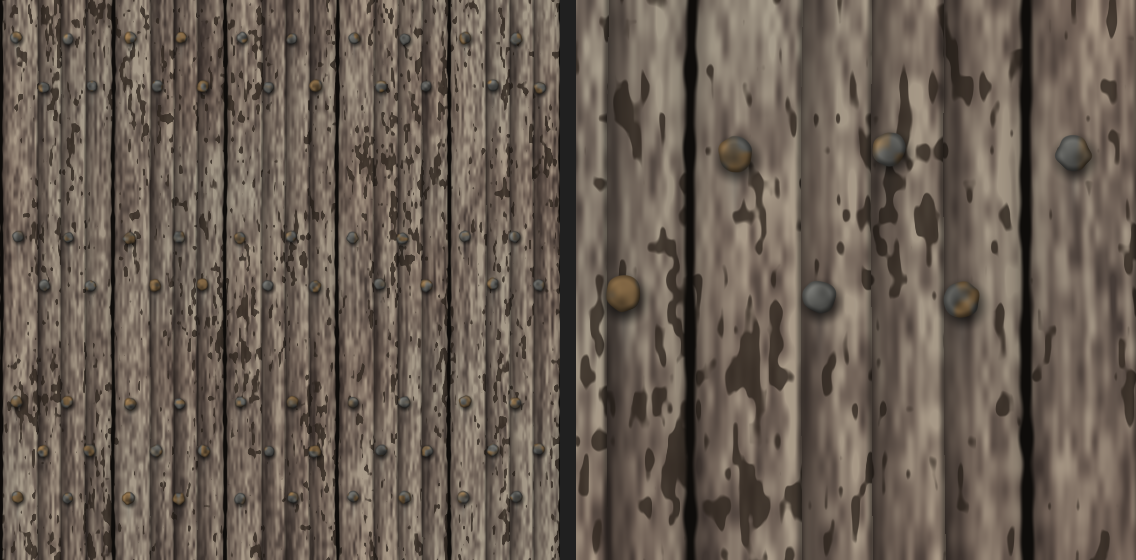
Left: the whole. Right: its middle third, enlarged.
Reproduce this texture procedurally as a WebGL 1 fragment shader.

```glsl
precision highp float;
// Weathered wooden door: five upright planks, each moulded into four strips,
// with staggered rows of iron studs. Wrapped value noise stretched along the
// grain gives fibres, flaking and chips; studs are shaded distance fields.

uniform vec2 u_resolution;

const float PLANKS = 5.0;
const float SEAM_SHIFT = 0.002;
const vec3 GROOVES = vec3(0.33, 0.54, 0.755);          // across one plank
const vec4 STUD_COLUMNS = vec4(0.14, 0.385, 0.595, 0.80);
const vec4 STUD_ROWS = vec4(0.931, 0.576, 0.281, 0.111);
const float STUD_STAGGER = 0.085;
const float STUD_RADIUS = 0.0103;
const vec3 WOOD_DARK = vec3(0.275, 0.235, 0.215);
const vec3 WOOD_MID = vec3(0.450, 0.396, 0.355);
const vec3 WOOD_PALE = vec3(0.620, 0.570, 0.505);
const vec3 CHIP = vec3(0.190, 0.155, 0.125);
const vec3 GAP = vec3(0.055, 0.047, 0.038);
const vec3 IRON = vec3(0.40, 0.40, 0.385);
const vec3 RUST = vec3(0.53, 0.42, 0.28);

float hash(vec2 p) {
  vec3 q = fract(vec3(p.xyx) * 0.1031);
  q += dot(q, q.yzx + 33.33);
  return fract((q.x + q.y) * q.z);
}

// Value noise that wraps over the unit square; cells must be whole numbers.
float noise(vec2 p, vec2 cells, float seed) {
  p *= cells;
  vec2 i = floor(p), f = p - i;
  f = f * f * (3.0 - 2.0 * f);
  vec2 a = mod(i, cells) + seed;
  vec2 b = mod(i + 1.0, cells) + seed;
  return mix(mix(hash(a), hash(vec2(b.x, a.y)), f.x),
             mix(hash(vec2(a.x, b.y)), hash(b), f.x), f.y);
}

// Wood surface; strip holds left and right groove positions around u.
vec3 woodColor(vec2 uv, float u, vec2 strip, float plankTone) {
  vec2 grain = uv + vec2(0.006 * (noise(uv, vec2(12.0, 5.0), 3.0) - 0.5), 0.0);
  float s = (u - strip.x) / (strip.y - strip.x);
  float fibre = noise(grain, vec2(210.0, 9.0), 11.0);
  float fleck = noise(grain, vec2(250.0, 72.0), 23.0);
  float flake = noise(grain, vec2(120.0, 36.0), 37.0);
  float broad = noise(grain, vec2(38.0, 4.0), 51.0);
  float cloud = noise(uv, vec2(9.0, 6.0), 67.0);

  // Strips rise from a shaded left side to a worn, pale right side.
  float relief = smoothstep(strip.x > 0.0 ? 0.0 : -0.5, 0.7, s);
  float v = 0.54 + 0.42 * (relief - 0.62) + 0.55 * (fibre - 0.5)
          + 0.35 * (broad - 0.5) + 0.25 * (cloud - 0.5) + plankTone;
  v += (0.35 + 0.65 * relief) * (0.75 * (fleck - 0.5) + 0.45 * (flake - 0.5));
  v = clamp(v, 0.0, 1.1);
  vec3 color = v < 0.5 ? mix(WOOD_DARK, WOOD_MID, v * 2.0)
                       : mix(WOOD_MID, WOOD_PALE, v * 2.0 - 1.0);
  color *= mix(vec3(1.02, 0.99, 0.98), vec3(0.99, 1.005, 1.01), cloud);

  // Dark chips cluster on the worn sides.
  float chip = 0.6 * noise(grain, vec2(130.0, 52.0), 83.0)
             + 0.4 * noise(grain, vec2(230.0, 104.0), 97.0)
             + 0.38 * (noise(uv, vec2(30.0, 7.0), 113.0) - 0.5)
             + 0.14 * (s - 0.6);
  color = mix(color, CHIP, 0.8 * smoothstep(0.68, 0.77, chip));

  // Moulded grooves: a thin edge and a softer shadow to its right.
  float shade = strip.x > 0.0 ? 0.42 * exp(-(u - strip.x) / 0.04) : 0.0;
  float edge = strip.y < 1.0 ? 1.0 - smoothstep(0.0, 0.022, strip.y - u) : 0.0;
  return color * (1.0 - shade) * (1.0 - 0.42 * edge);
}

// Lays one stud over the colour; d is the offset from its centre.
vec3 addStud(vec3 color, vec2 d, vec2 uv, float seed) {
  float rough = noise(uv, vec2(150.0), 131.0);
  float aa = 0.8 / min(u_resolution.x, u_resolution.y);
  float r = STUD_RADIUS * (0.92 + 0.16 * seed);
  float shadow = 1.0 - smoothstep(0.5 * r, 1.65 * r, length(d - vec2(0.15, -0.32) * r));
  color *= 1.0 - 0.62 * shadow;
  float stain = exp(-abs(d.x) / 0.004) * smoothstep(-0.06, 0.0, d.y) * step(d.y, 0.0);
  color = mix(color, color * vec3(0.86, 0.89, 0.92), stain);

  float dist = length(d) - r * (0.88 + 0.24 * rough);
  vec2 n = d / r;
  float light = 0.83 + 0.34 * dot(n, vec2(-0.5, 0.75)) + 0.5 * (rough - 0.5);
  float rust = smoothstep(0.35, 0.85, noise(uv, vec2(110.0), 149.0) + 0.5 * (seed - 0.5));
  vec3 metal = mix(IRON, RUST, rust) * light;
  metal *= 1.0 - 0.4 * smoothstep(0.65, 1.05, length(n));
  return mix(color, metal, 1.0 - smoothstep(-aa, aa, dist));
}

void main() {
  vec2 uv = gl_FragCoord.xy / u_resolution;
  float bend = 0.0024 * (noise(uv, vec2(5.0, 7.0), 163.0) - 0.5);
  float x = (uv.x - SEAM_SHIFT + bend) * PLANKS;
  float plank = mod(floor(x), PLANKS);
  float u = fract(x);

  // Find the strip between neighbouring grooves.
  vec2 strip = vec2(0.0, 1.0);
  for (int i = 0; i < 3; i++) {
    float groove = GROOVES[i] + 0.012 * (hash(vec2(plank, float(i) + 7.0)) - 0.5);
    if (u >= groove) strip.x = groove;
    else strip.y = min(strip.y, groove);
  }
  vec3 color = woodColor(uv, u, strip, 0.10 * (hash(vec2(plank, 29.0)) - 0.5));

  // Ragged gap between planks with shaded rims.
  float gapDist = min(u, 1.0 - u);
  float ragged = gapDist + 0.014 * (noise(uv, vec2(100.0, 64.0), 179.0) - 0.5);
  color *= 1.0 - 0.45 * exp(-gapDist / 0.028);
  color = mix(color, GAP, 1.0 - smoothstep(0.008, 0.024, ragged));

  // Staggered studs; the lowest row has no lower partners.
  for (int row = 0; row < 4; row++) {
    for (int col = 0; col < 4; col++) {
      float lower = mod(float(col), 2.0);
      if (row == 3 && lower > 0.5) continue;
      vec2 id = vec2(plank * 4.0 + float(col), float(row) + 41.0);
      vec2 jitter = vec2(hash(id), hash(id + 60.0)) - 0.5;
      vec2 center = vec2(STUD_COLUMNS[col], STUD_ROWS[row] - lower * STUD_STAGGER);
      vec2 d = vec2((u - center.x) / PLANKS, uv.y - center.y) - 0.005 * jitter;
      if (dot(d, d) < 0.006) color = addStud(color, d, uv, hash(id + 90.0));
    }
  }
  gl_FragColor = vec4(color, 1.0);
}
```
